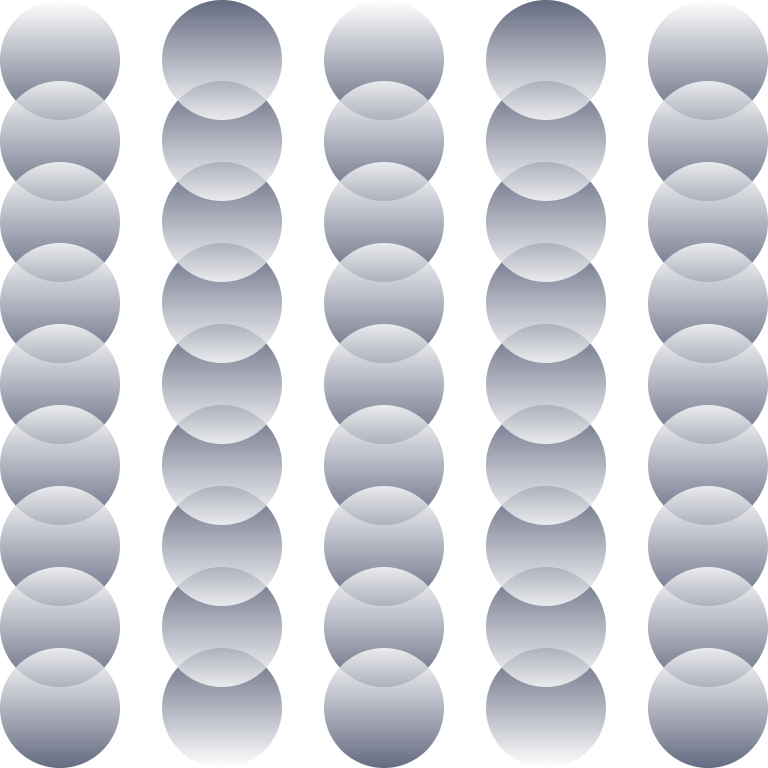
Reproduce this pattern procedurally as a Shadertoy shader.

```glsl
// Five columns of nine overlapping translucent discs on white.
// Each disc fades from white to slate blue and is laid over the one before it;
// every second column is turned upside down, stacking order included.

// Coverage of a unit disc at the origin, smoothed over one pixel.
float discCoverage(vec2 p, float pixel) {
    return clamp(0.5 + (1.0 - length(p)) / pixel, 0.0, 1.0);
}

void mainImage(out vec4 fragColor, in vec2 fragCoord) {
    // One unit is a disc radius; the canvas is 12.8 radii tall.
    float canvasHeight = 12.8;
    float pixel = canvasHeight / iResolution.y;
    vec2 p = fragCoord * pixel;

    // Pick the column, with cell borders in the middle of the white gaps.
    float column = clamp(floor((p.x + 0.35) / 2.7), 0.0, 4.0);
    float x = p.x - 2.7 * column - 1.0;

    // Distance along the stack: downwards in even columns, upwards in odd ones.
    bool flipped = mod(column, 2.0) > 0.5;
    float along = flipped ? p.y : canvasHeight - p.y;

    // Lay the discs over each other in order.
    vec3 color = vec3(1.0);
    for (int row = 0; row < 9; row++) {
        float y = along - 1.0 - 1.35 * float(row);
        float fade = clamp(0.5 + 0.5 * y, 0.0, 1.0);
        vec3 discColor = mix(vec3(1.0), vec3(0.24, 0.27, 0.38), fade);
        color = mix(color, discColor, 0.8 * discCoverage(vec2(x, y), pixel));
    }

    fragColor = vec4(color, 1.0);
}
```
